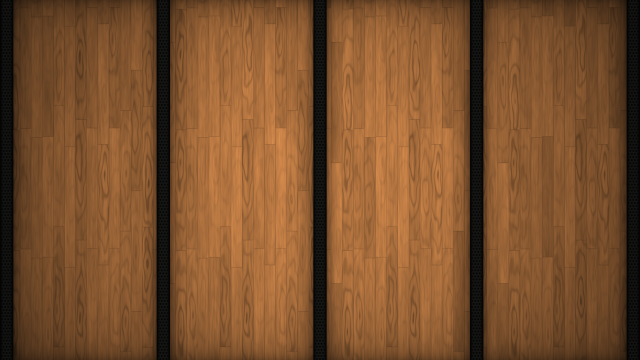
Give the GLSL for this texture, as a WebGL 1 fragment shader.

```glsl
precision highp float;
// Four lit wooden plank panels divided by dark perforated metal strips.

uniform vec2 u_resolution;

// Lengths are fractions of the canvas height.
#define PANEL_PITCH 0.4352
#define STRIP_HALF 0.0185
#define PLANK_WIDTH 0.03086
#define PLANK_LENGTH 0.335
#define PLANKS_PER_TILE 15.0
#define RING_SPACING 0.0085
#define MESH_PITCH 0.0085
#define GRAIN_CONTRAST 0.16
#define SWAPPED_PLANKS 0.14
#define WOOD_COLOR vec3(0.755, 0.490, 0.270)
#define METAL_COLOR vec3(0.088, 0.088, 0.083)

float hash(vec2 p) {
  vec3 q = fract(vec3(p.xyx) * 0.1031);
  q += dot(q, q.yzx + 33.33);
  return fract((q.x + q.y) * q.z);
}

vec2 gradient(vec2 cell) {
  float angle = 6.28318 * hash(cell);
  return vec2(cos(angle), sin(angle));
}

float gradientNoise(vec2 p) {
  vec2 i = floor(p), f = fract(p);
  vec2 w = f * f * f * (f * (f * 6.0 - 15.0) + 10.0);
  vec2 e = vec2(0.0, 1.0);
  float low = mix(dot(gradient(i), f), dot(gradient(i + e.yx), f - e.yx), w.x);
  float high = mix(dot(gradient(i + e), f - e), dot(gradient(i + 1.0), f - 1.0), w.x);
  return mix(low, high, w.y);
}

// Fibres, growth rings and tone of one staggered plank.
vec3 wood(vec2 p, float panel) {
  float column = floor(p.x / PLANK_WIDTH);
  float tileColumn = mod(column, PLANKS_PER_TILE);
  float along = p.y / PLANK_LENGTH + hash(vec2(tileColumn, 7.0));
  vec2 id = vec2(tileColumn, floor(along) + 20.0);

  // A few planks differ from panel to panel.
  float swapped = step(hash(id + 31.0 * (panel + 4.0)), SWAPPED_PLANKS);
  id += swapped * vec2(17.0, 53.0) * (panel + 5.0);
  float seed = hash(id);

  vec2 local = vec2((fract(p.x / PLANK_WIDTH) - 0.5) * PLANK_WIDTH,
                    (fract(along) - 0.5) * PLANK_LENGTH);
  vec2 offset = 60.0 * vec2(seed, hash(id + 9.0));

  float fibre = gradientNoise(local * vec2(190.0, 9.0) + offset);
  fibre += 0.7 * gradientNoise(local * vec2(380.0, 30.0) + offset.yx);
  float cloud = gradientNoise(local * vec2(45.0, 7.0) + offset + 80.0);

  // Long oval rings around a heart; every sixth column is strongly figured.
  vec2 heart = vec2(0.010 * (seed - 0.5), 0.20 * (hash(id + 4.0) - 0.5));
  float warp = 0.006 * gradientNoise(local * vec2(70.0, 22.0) + offset);
  float radius = length((local - heart) * vec2(1.0, 0.14)) + warp;
  float ring = pow(0.5 + 0.5 * cos(6.28318 * radius / RING_SPACING), 3.0);
  float figured = step(abs(mod(tileColumn, 6.0) - 2.0), 0.5);
  float figure = 0.25 + 0.75 * max(figured, pow(hash(id + 2.0), 3.0));
  figure *= exp(-radius * 35.0);

  float tone = 0.93 + 0.13 * seed - 0.05 * swapped;
  tone *= 1.0 + GRAIN_CONTRAST * (0.65 * fibre + 0.7 * cloud);
  tone *= 1.0 - 1.9 * GRAIN_CONTRAST * figure * ring;

  // Thin dark seams along the sides and the end joints.
  vec2 border = 0.5 * vec2(PLANK_WIDTH, PLANK_LENGTH) - abs(local);
  float seam = 1.0 - smoothstep(0.0004, 0.0018, min(border.x, border.y));
  tone *= 1.0 - 0.13 * seam;
  return WOOD_COLOR * tone;
}

// Staggered round holes in a dark strip with black shaded sides.
vec3 metal(vec2 p, float depth) {
  vec2 grid = p / MESH_PITCH;
  grid.x += 0.5 * mod(floor(grid.y), 2.0);
  float hole = 1.0 - smoothstep(0.22, 0.42, length(fract(grid) - 0.5));
  float inside = smoothstep(0.001, 0.009, depth);
  return METAL_COLOR * mix(0.22, 1.0 - 0.7 * hole, inside);
}

vec3 scene(vec2 p) {
  float panel = floor(p.x / PANEL_PITCH);
  float x = fract(p.x / PANEL_PITCH) * PANEL_PITCH;
  float fromStrip = min(x, PANEL_PITCH - x);
  float edge = fromStrip - STRIP_HALF;

  // Central spotlight and shadows around the panel borders.
  float light = exp(-0.72 * p.x * p.x - 0.9 * p.y * p.y);
  float shade = 1.0 - 0.45 * exp(-max(edge, 0.0) / 0.017);
  shade *= 1.0 - 0.32 * exp(-(0.5 - abs(p.y)) / 0.028);

  vec3 panelColor = wood(p, panel) * light * shade;
  vec3 stripColor = metal(vec2(fromStrip, p.y), -edge) * mix(0.6, 1.0, light);
  return mix(stripColor, panelColor, smoothstep(-0.0008, 0.0008, edge));
}

void main() {
  // Average a 2 by 2 grid of samples to smooth every edge.
  vec3 color = vec3(0.0);
  for (int i = 0; i < 4; i++) {
    vec2 jitter = vec2(mod(float(i), 2.0), floor(float(i) / 2.0)) * 0.5 - 0.25;
    color += scene((gl_FragCoord.xy + jitter - 0.5 * u_resolution) / u_resolution.y);
  }
  gl_FragColor = vec4(color * 0.25, 1.0);
}
```
